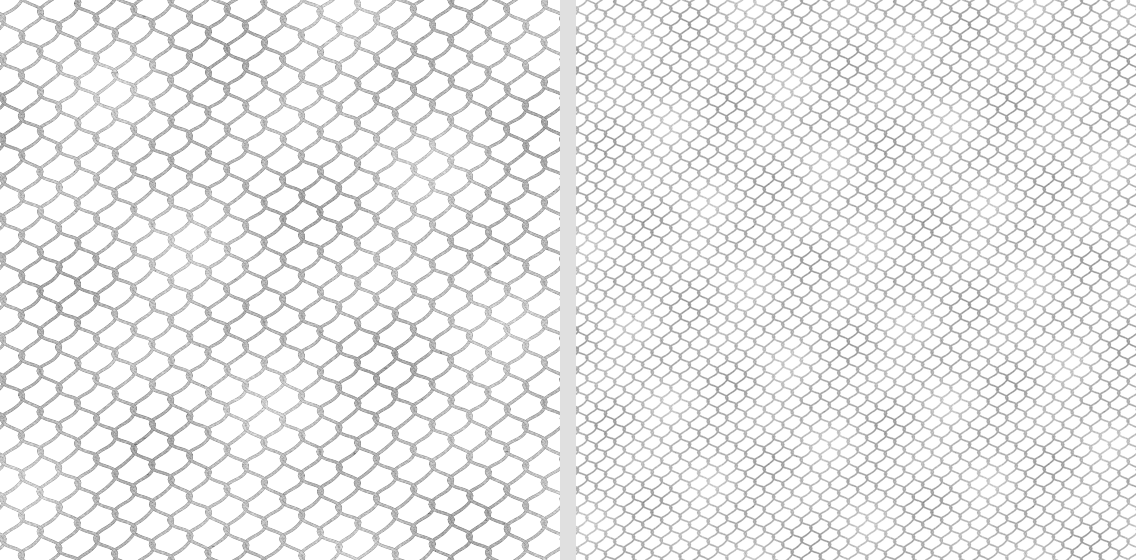
Left: one tile. Right: repeated 2 by 2.
Write a WebGL 2 fragment shader that draws this pattern.

```glsl
#version 300 es
precision highp float;

uniform vec2 u_resolution;
out vec4 outColor;

const float TAU = 6.2831853;
const vec2 REPEATS = vec2(30.0, 14.0); // knot columns, knots per column

vec2 hash2(vec2 c) {
    vec3 h = fract(c.xyx * vec3(0.1031, 0.1030, 0.0973));
    h += dot(h, h.yzx + 33.33);
    return fract((h.xx + h.yz) * h.zy);
}

// Wrapping cellular noise: distance to the nearest scattered point
float cellular(vec2 p, vec2 cells) {
    p *= cells;
    vec2 base = floor(p);
    float nearest = 2.0;
    for (int y = -1; y <= 1; y++) {
        for (int x = -1; x <= 1; x++) {
            vec2 cell = base + vec2(x, y);
            nearest = min(nearest, length(cell + hash2(mod(cell, cells)) - p));
        }
    }
    return nearest;
}

// Knot of a column; every column sits lower than the one before
vec2 knot(float column) {
    float drop = 0.44 + 0.4 * column + 0.045 * sin(TAU * (column - 13.25) / 15.0);
    return vec2(0.0052 + column / REPEATS.x, -drop / REPEATS.y);
}

float segmentDistance(vec2 p, vec2 a, vec2 b) {
    vec2 ab = b - a;
    return length(p - a - ab * clamp(dot(p - a, ab) / dot(ab, ab), 0.0, 1.0));
}

// Distance to a curved leg that leaves both bends vertically, repeated in y
float legDistance(vec2 p, vec2 a, vec2 b, float pullA, float pullB) {
    float middle = 0.5 * (a.y + b.y);
    p.y = middle + (fract((p.y - middle) * REPEATS.y + 0.5) - 0.5) / REPEATS.y;
    vec2 previous = a;
    float nearest = 1.0;
    for (int i = 1; i <= 12; i++) {
        float t = float(i) / 12.0;
        float s = 1.0 - t;
        vec2 point = s * s * (s + 3.0 * t) * a + t * t * (t + 3.0 * s) * b;
        point.y += 3.0 * s * t * (s * pullA + t * pullB);
        nearest = min(nearest, segmentDistance(p, previous, point));
        previous = point;
    }
    return nearest;
}

// Distances to the rising and falling legs of one zigzag wire
vec2 wireDistances(vec2 p, float column) {
    vec2 left = knot(column) - vec2(0.0034, 0.0);
    vec2 right = knot(column + 1.0) + vec2(0.0034, 0.0);
    float rising = legDistance(p, left, right + vec2(0.0, 1.0 / REPEATS.y), 0.0110, -0.0225);
    float falling = legDistance(p, left, right, -0.0156, 0.0125);
    return vec2(rising, falling);
}

void main() {
    vec2 uv = gl_FragCoord.xy / u_resolution;
    float pixel = 1.0 / min(u_resolution.x, u_resolution.y);

    // Slight unevenness of the bent wire
    vec2 p = uv + 0.0006 * sin(TAU * (uv.yx * vec2(23.0, 19.0) + uv * vec2(5.0, 7.0)));

    // Broad light and dark patches
    float patches = sin(TAU * (2.0 * uv.x + uv.y) + 0.6)
                  + sin(TAU * (3.0 * uv.x - 2.0 * uv.y) + 2.1)
                  + 0.7 * sin(TAU * (uv.x + 4.0 * uv.y) + 4.0);

    // Fine grain and sparse scratches
    float grain = cellular(uv, vec2(210.0, 290.0)) - 0.5;
    float scratch = smoothstep(0.85, 1.05, cellular(uv.yx, vec2(170.0, 90.0)));
    float metal = 0.715 + 0.033 * patches + 0.17 * grain - 0.2 * scratch;

    float column = floor((p.x - 0.0052) * REPEATS.x);
    vec2 wires[3];
    for (int i = 0; i < 3; i++) {
        wires[i] = wireDistances(p, column + float(i - 1));
    }

    // Falling legs pass over rising ones, which interlocks the bends
    float shade = 1.0;
    for (int layer = 0; layer < 2; layer++) {
        for (int i = 0; i < 3; i++) {
            float center = min(wires[i].x, wires[i].y);
            float rim = smoothstep(0.0012, 0.0027, center);
            float cover = 1.0 - smoothstep(-0.6 * pixel, 0.6 * pixel, wires[i][layer] - 0.0028);
            shade = mix(shade, metal + 0.035 - 0.15 * rim, cover);
        }
    }
    outColor = vec4(vec3(clamp(shade, 0.0, 1.0)), 1.0);
}
```
